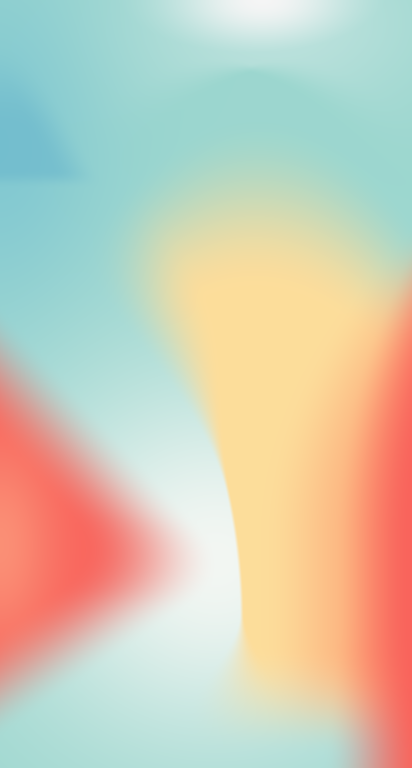
Write a Shadertoy shader that draws this background.

```glsl
// Soft mesh-like gradient: a teal field with a white glow on top, a yellow
// plume with one crisp curved flank, and red lobes entering from both sides.
// Each part is a blurred mask (bell, parabola or rounded wedge) mixed in turn.

const float ASPECT = 0.535;   // canvas width in units of its height

const vec3 TEAL   = vec3(0.61, 0.84, 0.81);
const vec3 AQUA   = vec3(0.48, 0.77, 0.82);
const vec3 BLUE   = vec3(0.42, 0.72, 0.80);
const vec3 WHITE  = vec3(0.96, 0.96, 0.96);
const vec3 PALE   = vec3(0.95, 0.965, 0.95);
const vec3 YELLOW = vec3(0.99, 0.865, 0.605);
const vec3 ORANGE = vec3(0.99, 0.67, 0.48);
const vec3 SALMON = vec3(0.98, 0.56, 0.46);
const vec3 RED    = vec3(0.975, 0.39, 0.36);

// Blurred step from 0 to 1 across an edge
float softStep(float edge, float halfWidth, float x) {
    return smoothstep(edge - halfWidth, edge + halfWidth, x);
}

// Elliptic bell with its peak at the centre
float bell(vec2 p, vec2 centre, vec2 radii) {
    vec2 d = (p - centre) / radii;
    return exp(-dot(d, d));
}

// Maximum with a rounded crease of size k
float smoothMax(float a, float b, float k) {
    float h = max(k - abs(a - b), 0.0) / k;
    return max(a, b) + 0.25 * h * h * k;
}

// Teal field with cooler left side and a blue corner patch
vec3 coolField(vec2 p) {
    vec3 col = mix(TEAL, AQUA, 0.8 * bell(p, vec2(0.0, 0.19), vec2(0.14, 0.24)));
    float flank = 0.02 + 0.55 * (p.y - 0.08);
    float patchMask = softStep(-flank, 0.03, -p.x)
                    * softStep(-0.234, 0.012, -p.y)
                    * smoothstep(0.05, 0.17, p.y);
    return mix(col, BLUE, 0.65 * patchMask);
}

// White glow from the top, cut by a shallow arc that blurs sideways
float topGlow(vec2 p) {
    float dx = p.x - 0.326;
    float arc = 0.089 + 3.0 * dx * dx;
    float cut = 1.0 - softStep(arc, 0.006 + 0.3 * abs(dx), p.y);
    float core = bell(p, vec2(0.341, 0.0), vec2(0.125, 0.064));
    float haze = 0.36 * bell(p, vec2(0.36, 0.03), vec2(0.19, 0.12));
    return cut * max(core, haze);
}

// Yellow plume: domed top, curved left flank, faded foot
float plume(vec2 p) {
    float dx = p.x - 0.332;
    float dome = smoothstep(0.15, 0.38, p.y - 3.2 * dx * dx);
    float rise = 0.807 - p.y;
    float flank = 0.314 - 0.65 * rise * rise;
    float blur = 0.003 + 0.075 * (1.0 - smoothstep(0.33, 0.64, p.y))
               + 0.06 * smoothstep(0.80, 0.93, p.y);
    return dome * softStep(flank, blur, p.x);
}

// Rounded wedge pointing right, filled from its blurred rim
float leftLobe(vec2 p) {
    float upper = dot(p - vec2(0.0, 0.475), vec2(0.74, -0.67));
    float lower = dot(p - vec2(0.0, 0.898), vec2(0.57, 0.82));
    return 1.0 - softStep(-0.007, 0.06, smoothMax(upper, lower, 0.08));
}

// Right-hand band whose inner edge bends outward above the bend
float rightBand(vec2 p, float edge, float bend, float blur) {
    float above = max(0.70 - p.y, 0.0);
    return softStep(edge + bend * above * above, blur, p.x);
}

void mainImage(out vec4 fragColor, in vec2 fragCoord) {
    // Height units, y measured down from the top
    vec2 uv = fragCoord / iResolution.xy;
    vec2 p = vec2(uv.x * ASPECT, 1.0 - uv.y);

    // Cool background and pale hollow
    vec3 col = coolField(p);
    col = mix(col, WHITE, topGlow(p));
    col = mix(col, PALE, bell(p, vec2(0.28, 0.729), vec2(0.26, 0.247)));

    // Red lobe with a warmer heart at the left border
    vec3 lobeColor = mix(RED, SALMON, bell(p, vec2(0.0, 0.71), vec2(0.07, 0.13)));
    col = mix(col, lobeColor, leftLobe(p));

    // Warm plume running into orange, then red on the right
    float foot = 1.0 - smoothstep(0.84, 0.985, p.y);
    col = mix(col, YELLOW, plume(p) * foot);
    col = mix(col, ORANGE, rightBand(p, 0.415, 1.2, 0.08) * foot);
    float redBlur = 0.05 + 0.015 * smoothstep(0.8, 1.0, p.y);
    col = mix(col, RED, rightBand(p, 0.484, 0.7, redBlur));

    fragColor = vec4(col, 1.0);
}
```
